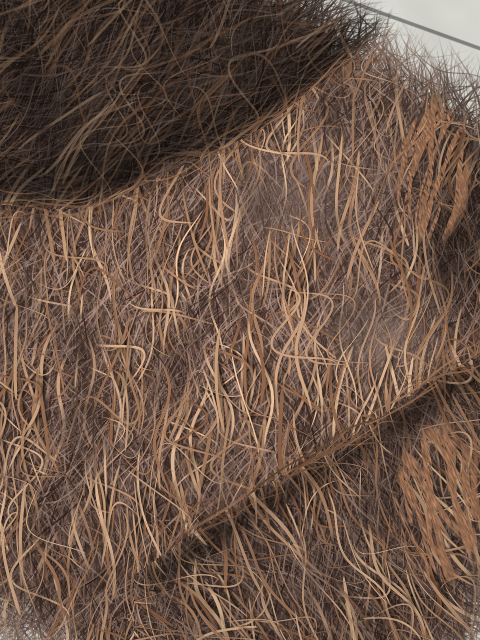
Reproduce this texture procedurally as a WebGL 2 fragment shader.

```glsl
#version 300 es
precision highp float;
// A matted sheet of dark palm fibre lying on pale tiles. Layers of thin bent
// strands are scattered in jittered cells, from fine hair up to tan straw;
// two folds split the mat into regions with their own lean and light.
uniform vec2 u_resolution;
out vec4 fragColor;

vec2 hash2(vec2 p) {
    vec3 a = fract(p.xyx * vec3(0.1031, 0.1030, 0.0973));
    a += dot(a, a.yzx + 33.33);
    return fract((a.xx + a.yz) * a.zy);
}

float gradientNoise(vec2 p) {
    vec2 i = floor(p), f = fract(p), u = f * f * f * (f * (f * 6.0 - 15.0) + 10.0);
    vec2 o = vec2(0.0, 1.0);
    float a = dot(hash2(i) - 0.5, f), b = dot(hash2(i + o.yx) - 0.5, f - o.yx);
    float c = dot(hash2(i + o) - 0.5, f - o), d = dot(hash2(i + 1.0) - 0.5, f - 1.0);
    return 2.0 * mix(mix(a, b, u.x), mix(c, d, u.x), u.y);
}

vec2 turn(vec2 p, float a) {
    return vec2(p.x * cos(a) - p.y * sin(a), p.x * sin(a) + p.y * cos(a));
}

// Strands running along q.y: x = coverage, y = random tone, z = soft shadow
vec3 strands(vec2 q, vec2 cell, float width, float bend, float seed) {
    float pixel = 1.0 / u_resolution.x;
    vec3 result = vec3(0.0);
    for (int k = -1; k <= 1; k++) {
        float id = floor(q.x / cell.x) + float(k);
        float run = q.y / cell.y + hash2(vec2(id, seed)).x;
        vec2 r = hash2(vec2(id + 57.0, floor(run) + seed * 17.0));
        vec2 s = hash2(r * 91.0 + seed);
        float t = fract(run) - 0.5, rate = 3.0 + 6.0 * r.y;
        float wave = rate * t + 6.283 * s.x;
        float slope = bend * rate * cos(wave) / cell.y;
        float x = q.x - (id + r.x) * cell.x - bend * sin(wave);
        float taper = 1.0 - smoothstep(0.22, 0.30 + 0.2 * r.y, abs(t));
        float w = width * (0.5 + s.y) * (0.4 + 0.6 * taper);
        float d = abs(x) * inversesqrt(1.0 + slope * slope);
        float cover = clamp((w - d) / pixel + 0.5, 0.0, 1.0) * smoothstep(0.0, 0.3, taper);
        if (cover > result.x) result.xy = vec2(cover, s.x);
        float shadow = 1.0 - smoothstep(w, w * 2.0 + 0.006, abs(x - 0.003));
        result.z = max(result.z, shadow * taper);
    }
    return result;
}

float blob(vec2 p, vec2 centre, vec2 radius) {
    vec2 d = (p - centre) / radius;
    return exp(-dot(d, d));
}

void main() {
    vec2 p = gl_FragCoord.xy / u_resolution.x;
    vec2 warp = vec2(gradientNoise(p * 4.0), gradientNoise(p * 4.0 + 31.0));
    vec2 w = p + 0.035 * warp;
    float clump = gradientNoise(p * vec2(9.0, 5.0) + 12.0);

    // Folds, mat outline and light
    float upper = w.y - 0.9 - 0.58 * w.x * w.x;
    float lower = w.y + 0.02 - 0.61 * w.x;
    float top = smoothstep(-0.02, 0.04, upper);
    float bottom = smoothstep(0.02, -0.03, lower) * smoothstep(0.2, 0.35, p.x);
    float edge = min(1.445 - dot(p, vec2(0.53, 0.85)), 0.84 - dot(p, vec2(0.89, -0.45)));
    edge = min(edge, dot(p, vec2(0.45, 0.89)) - 0.045) + 0.05 * warp.x;
    float worn = blob(w, vec2(0.80, 0.63), vec2(0.11, 0.08)) + 0.7 * blob(w, vec2(0.62, 0.94), vec2(0.15, 0.12));
    float light = 1.06 + 0.3 * clump + 0.22 * blob(p, vec2(0.45, 0.75), vec2(0.4));
    light *= 1.0 - 0.48 * top - 0.12 * bottom;
    light *= 1.0 - 0.32 * smoothstep(0.8, 0.95, p.x) * smoothstep(0.6, 0.8, p.y);
    light *= 1.0 - 0.4 * exp(-pow((lower + 0.035) / 0.03, 2.0)) * smoothstep(0.25, 0.4, p.x);
    light *= 1.0 - 0.35 * exp(-pow((upper - 0.05) / 0.06, 2.0));

    // Tiles with grout, then the dark underside of the mat
    vec3 color = vec3(0.83, 0.83, 0.80) + 0.05 * gradientNoise(p * 14.0);
    float joint = min(abs(p.y - 1.333 + 0.36 * (p.x - 0.72)), abs(p.x - 0.965 + 0.1 * p.y) + step(0.5, p.y));
    color *= 1.0 - 0.4 * (1.0 - smoothstep(0.002, 0.006, joint));
    vec3 under = mix(vec3(0.23, 0.175, 0.15), vec3(0.43, 0.37, 0.35), min(worn, 1.0)) * light;
    color = mix(color, under, smoothstep(-0.02, 0.08, edge));

    // Fine hair, lighter towards the surface
    float lean = upper > 0.0 ? 0.75 : (lower < 0.0 && p.x > 0.28 ? -0.45 : 0.03);
    for (int i = 0; i < 26; i++) {
        float n = float(i), depth = n / 25.0;
        float angle = lean + 1.9 * (hash2(vec2(n, 4.0)).x - 0.5) * (i % 4 == 0 ? 1.7 : 0.8);
        vec3 s = strands(turn(w, angle), vec2(0.016, 0.24), 0.0012, 0.011, n + 3.0);
        float tone = fract(s.y * 7.3);
        vec3 hair = mix(vec3(0.15, 0.10, 0.08), vec3(0.64, 0.53, 0.48), tone * (0.55 + 0.45 * depth));
        hair = mix(hair, vec3(0.47, 0.40, 0.37), 0.5 * min(worn, 1.0)) * light;
        float present = smoothstep(-0.09, 0.02, edge + 0.1 * (tone - 0.5));
        color = mix(color, hair, s.x * present * 0.85);
    }

    // Tan straw, each with a shadow; every third layer is loose and curly
    for (int i = 0; i < 13; i++) {
        float n = float(i);
        bool curly = i % 3 == 2;
        float angle = lean + (hash2(vec2(n, 9.0)).y - 0.5) * (curly ? 2.6 : 0.7);
        vec3 s = strands(turn(w, angle), vec2(0.075, curly ? 0.22 : 0.32), curly ? 0.0017 : 0.0025, curly ? 0.05 : 0.014, n + 60.0);
        float present = smoothstep(-0.25, 0.1, clump + 0.5 * (s.y - 0.4)) * smoothstep(-0.06, 0.03, edge) * (1.0 - 0.5 * top);
        color *= 1.0 - 0.28 * s.z * present * (1.0 - s.x);
        vec3 straw = mix(vec3(0.47, 0.32, 0.23), vec3(0.81, 0.67, 0.54), fract(s.y * 5.7));
        color = mix(color, straw * mix(1.0, light, 0.6), s.x * present);
    }

    // Bundles along the folds and frayed bark ribbons at the right
    float bark = blob(p, vec2(0.91, 0.28), vec2(0.09, 0.17)) + blob(p, vec2(0.90, 0.98), vec2(0.08, 0.15));
    for (int i = 0; i < 6; i++) {
        float n = float(i);
        bool onUpper = i % 2 == 0;
        vec2 q = vec2((onUpper ? upper : lower) + 0.012 * sin(9.0 * p.x + n), p.x);
        vec3 s = strands(q, vec2(0.016, 0.25), 0.0018, 0.01, n + 90.0);
        float near = exp(-pow(q.x / 0.026, 2.0)) * (onUpper ? 0.7 : smoothstep(0.3, 0.5, p.x)) * smoothstep(0.0, 0.05, edge);
        color = mix(color, mix(vec3(0.30, 0.20, 0.14), vec3(0.68, 0.51, 0.39), s.y), s.x * near);
        vec3 b = strands(turn(w, p.y < 0.6 ? -0.42 : 0.15 + 0.05 * n), vec2(0.05, 0.36), 0.005, 0.014, n + 120.0);
        float grain = gradientNoise(turn(p, -0.42) * vec2(230.0, 50.0) + n);
        float ribbon = b.x * smoothstep(0.3, 0.5, bark) * smoothstep(-0.35, -0.1, grain);
        color = mix(color, vec3(0.62, 0.45, 0.34) * (0.9 + 0.6 * grain), ribbon);
    }
    fragColor = vec4(clamp(color, 0.0, 1.0), 1.0);
}
```
